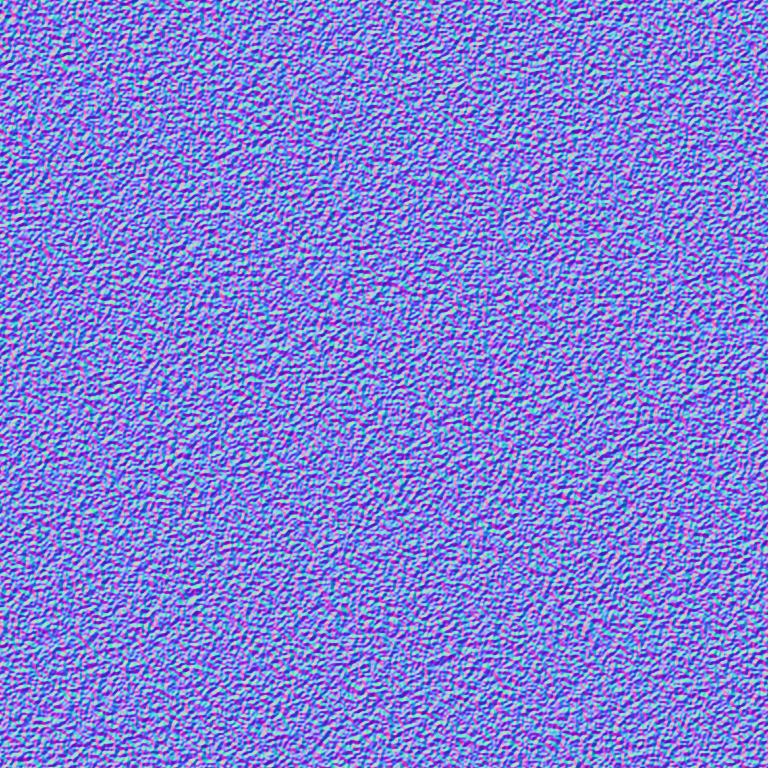
Write a Shadertoy shader that draws this texture map.

```glsl
#define GRAINS vec2(370.0, 385.0)  // noise cells across the canvas
#define BLUR 0.7                   // bump radius in cells
#define SLOPE vec2(1.08, 1.17)     // steepness of the relief
#define REACH 2                    // neighbouring cells summed per side

// Random height from -1 to 1 for a lattice cell
float cellHeight(ivec2 cell) {
    uvec2 q = uvec2(cell + 4096) * uvec2(1597334673u, 3812015801u);
    uint n = (q.x ^ q.y) * 1597334673u;
    n = (n ^ (n >> 15)) * 2246822519u;
    n ^= n >> 13;
    return float(n >> 8) / 8388608.0 - 1.0;
}

// Analytic gradient of white noise blurred by a Gaussian
vec2 reliefGradient(vec2 p) {
    vec2 base = floor(p);
    vec2 gradient = vec2(0.0);
    for (int y = -REACH; y <= REACH; y++) {
        for (int x = -REACH; x <= REACH; x++) {
            vec2 cell = base + vec2(x, y);
            vec2 d = (p - cell - 0.5) / BLUR;
            gradient -= cellHeight(ivec2(cell)) * d * exp(-0.5 * dot(d, d)) / BLUR;
        }
    }
    return gradient;
}

void mainImage(out vec4 fragColor, in vec2 fragCoord) {
    vec2 uv = fragCoord / iResolution.y;
    vec2 slope = reliefGradient(uv * GRAINS) * SLOPE;

    // Tangent-space normal, green channel pointing down
    vec3 normal = normalize(vec3(-slope.x, slope.y, 1.0));
    fragColor = vec4(normal * 0.5 + 0.5, 1.0);
}
```
